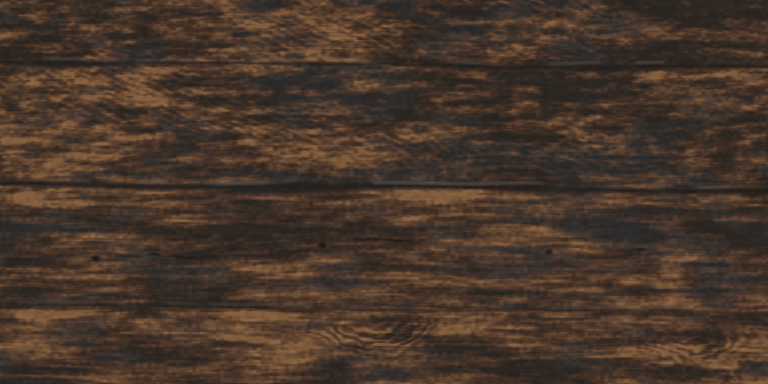
Reproduce this texture procedurally as a Shadertoy shader.

```glsl
// Dark, worn timber: wide horizontal boards with charred stains and honey wear.
// Stretched layered noise gives stains, fibres and flecks; bent sines give saw
// marks and knot arches; boards, knots and nail holes are placed by short loops.

#define CHAR_COLOR  vec3(0.160, 0.144, 0.130)
#define BROWN_COLOR vec3(0.285, 0.203, 0.155)
#define HONEY_COLOR vec3(0.500, 0.358, 0.235)
#define RIM_COLOR   vec3(0.350, 0.315, 0.285)
#define BASE_TONE   0.33
#define STAIN       1.10
#define FIBRE       1.10
#define FLECKS      0.95
#define SAW_MARKS   0.16
#define GRAIN       0.13
#define BOARD_PITCH 0.319
#define FIRST_SEAM  0.195

float hash(vec2 p) {
    vec3 q = fract(vec3(p.xyx) * 0.1031);
    q += dot(q, q.yzx + 33.33);
    return fract((q.x + q.y) * q.z);
}

float noise(vec2 p) {
    vec2 cell = floor(p), f = fract(p);
    f = f * f * (3.0 - 2.0 * f);
    return mix(mix(hash(cell), hash(cell + vec2(1, 0)), f.x),
               mix(hash(cell + vec2(0, 1)), hash(cell + vec2(1, 1)), f.x), f.y);
}

// Layered noise, centred on zero
float layered(vec2 p) {
    float sum = 0.0, weight = 0.53;
    for (int i = 0; i < 4; i++) {
        sum += weight * (noise(p) - 0.5);
        p = p * 2.03 + vec2(17.3, 9.1);
        weight *= 0.52;
    }
    return sum;
}

// Height of a seam: gently sloping and wavy
float seamHeight(float i, float x) {
    return FIRST_SEAM + BOARD_PITCH * i + 0.006 - 0.008 * x
         + 0.003 * sin(x * 5.0 + i * 2.1) + 0.005 * layered(vec2(x * 9.0, i * 7.0));
}

// Short slanted saw marks, bent and broken up by noise
float sawMarks(vec2 p) {
    float bend = 14.0 * layered(p * vec2(4.0, 8.0));
    float marks = sin(p.x * 150.0 + p.y * 310.0 + bend);
    float breaks = noise(p * vec2(28.0, 50.0));
    float patches = smoothstep(0.4, 0.8, noise(p * vec2(4.0, 13.0) + 40.0));
    return marks * breaks * patches * smoothstep(0.45, 0.6, p.y);
}

// Arched growth lines around two knots in the lowest board
float knotArches(vec2 p) {
    float sum = 0.0;
    for (int i = 0; i < 2; i++) {
        float k = float(i);
        vec2 q = p - vec2(0.98 + 0.81 * k, 0.165 - 0.03 * k);
        float r = length(q * vec2(0.55, 0.8)) + 0.10 * layered(p * vec2(7.0, 13.0));
        float below = smoothstep(0.03, -0.04, q.y) * noise(p * vec2(15.0, 25.0));
        sum += 0.42 * below * sin(r * 330.0) * exp(-r * r * 110.0);
        q -= vec2(0.06, -0.02);
        sum -= 0.35 * exp(-dot(q * q, vec2(700.0, 420.0)));
    }
    return sum * smoothstep(0.21, 0.16, p.y);
}

// A few nail holes, and faint cracks beside some of them
float holesAndCracks(vec2 p) {
    float dark = 0.0;
    for (int i = 0; i < 3; i++) {
        float k = float(i);
        vec2 q = p - vec2(0.25 + 0.59 * k, 0.32 + 0.05 * hash(vec2(k, 8.0)));
        dark = max(dark, 0.9 * smoothstep(0.011, 0.003, length(q * vec2(0.8, 1.0))));
        q.y += 0.024 * layered(vec2(p.x * 12.0, k * 5.0)) - 0.008;
        float span = smoothstep(0.2, 0.03, abs(q.x - 0.2)) * noise(vec2(p.x * 30.0, k));
        dark = max(dark, span * smoothstep(0.006, 0.001, abs(q.y)));
    }
    return dark;
}

void mainImage(out vec4 fragColor, in vec2 fragCoord) {
    vec2 p = fragCoord / iResolution.y;

    // Each board gets its own noise offset
    float board = 0.0;
    for (int i = 0; i < 3; i++) board += step(seamHeight(float(i), p.x), p.y);
    vec2 w = p + vec2(board * 7.7, board * 3.1);
    w.y += 0.022 * layered(w * vec2(3.0, 6.0));
    float upper = smoothstep(0.48, 0.56, p.y);

    // Stains, fibres and fine grain
    float tone = BASE_TONE + STAIN * layered(w * vec2(3.2, 10.0));
    tone += 0.6 * layered(w * vec2(9.0, 24.0) + 60.0);
    tone += FIBRE * mix(1.0, 0.7, upper) * layered(w * vec2(5.0, 58.0) + 25.0);
    float grain = noise(w * vec2(18.0, 130.0)) + noise(p * vec2(95.0, 120.0)) - 1.0;
    tone += 0.18 * grain;

    // Slanted flecks on the upper boards, thin dark pores everywhere
    vec2 slant = vec2(p.x * 24.0 + p.y * 10.0, p.y * 72.0 - p.x * 9.0);
    tone += FLECKS * mix(0.35, 1.0, upper) * layered(slant);
    float pore = abs(noise(w * vec2(4.0, 55.0) + 12.0) - 0.5);
    tone -= 0.16 * smoothstep(0.12, 0.0, pore) * noise(w * vec2(9.0, 20.0));
    tone += SAW_MARKS * sawMarks(p) + knotArches(p);

    // Broad charring on the right of the upper boards and in a low band
    tone -= 0.12 * smoothstep(0.75, 1.25, p.x) * upper;
    tone += 0.05 * smoothstep(1.1, 0.3, p.x);
    tone -= 0.10 * smoothstep(0.08, 0.0, abs(p.y - 0.40));

    // Seams: shadowed gap, broken pale rim above, worn edge below
    float gap = 0.0, rim = 0.0;
    for (int i = 0; i < 3; i++) {
        float k = float(i), d = p.y - seamHeight(k, p.x);
        float wear = noise(vec2(p.x * 5.0, k * 11.0 + 2.0));
        float strength = i == 1 ? 1.0 : 0.45 + 0.2 * k * wear;
        float width = mix(0.004, 0.014, wear) * (i == 1 ? 1.0 : 0.65);
        gap = max(gap, strength * exp(-d * d / (width * width)));
        float broken = smoothstep(0.35, 0.7, noise(vec2(p.x * 13.0, k * 5.0)));
        rim += strength * broken * smoothstep(0.008, 0.001, abs(d - width - 0.003));
        tone += 0.26 * broken * smoothstep(0.016, 0.004, abs(d + 0.022));
    }
    tone *= 1.0 - 0.85 * gap;

    // Bend the tones so that dark wood dominates and highlights stay sparse
    tone = clamp(tone, 0.0, 1.0);
    tone = min(tone * (0.70 + 0.55 * tone), 1.0);
    vec3 color = mix(CHAR_COLOR, BROWN_COLOR, smoothstep(-0.12, 0.46, tone));
    color = mix(color, HONEY_COLOR, clamp((tone - 0.36) / 0.6, 0.0, 1.0));

    // Ashy film over parts of the wood, and grain that shows in the dark too
    float ash = smoothstep(0.0, 0.14, layered(p * vec2(6.0, 15.0) + 90.0));
    color += ash * vec3(0.005, 0.021, 0.033) * smoothstep(0.7, 0.3, tone);
    color *= 1.0 + GRAIN * grain;
    color = mix(color, RIM_COLOR, 0.6 * clamp(rim, 0.0, 1.0));
    color *= 1.0 - 0.22 * gap;
    color *= 1.0 - 0.5 * holesAndCracks(p);
    fragColor = vec4(color, 1.0);
}
```
